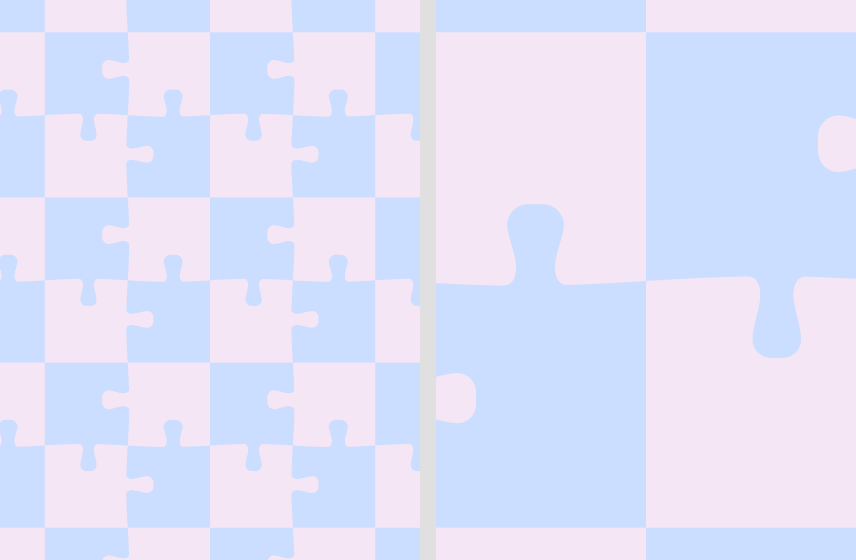
Left: the whole. Right: its middle third, enlarged.
Reproduce this pattern procedurally as a Shadertoy shader.

```glsl
// Two-tone jigsaw checkerboard: each 2x2 block of tiles has straight outer borders
// and two wavy inner seams, each with one knob pushed out to either side.
// Signed distances to both seams are turned into signs, whose product picks the colour.

const float PI = 3.14159265;
const float TILES_ACROSS = 5.086;
const float SEAM = 1.004;        // seam position inside a block two tiles wide
const float KNOB_TIP = 0.31;     // knob length, in tiles
const float SEAM_BEND = 0.019;   // how far the seam bows away from its knob
const float FILLET = 0.08;

const vec3 BLUE = vec3(0.80, 0.87, 1.00);
const vec3 PINK = vec3(0.96, 0.90, 0.96);

float smoothMin(float a, float b, float k) {
    float h = max(k - abs(a - b), 0.0) / k;
    return min(a, b) - 0.25 * k * h * h;
}

// Round-ended knob along +y; its sides pinch in to a neck near the base.
float knob(vec2 p, float headRadius) {
    float width = mix(0.68, 1.0, smoothstep(0.05, 0.24, p.y));
    float corner = 0.75 * headRadius;
    vec2 q = vec2(abs(p.x) / width - headRadius, p.y - KNOB_TIP) + corner;
    return length(max(q, 0.0)) + min(max(q.x, q.y), 0.0) - corner;
}

// One tile edge: t runs along it from 0 to 1, n points the way the knob does.
float knobEdge(float t, float n, float centre, float headRadius) {
    float line = n + SEAM_BEND * sin(PI * t);
    return smoothMin(line, knob(vec2(t - centre, n), headRadius), FILLET);
}

// Seam through a block: the knob flips direction between the two halves.
// Each half takes (knob centre, head radius, direction).
float seam(float along, float across, vec3 first, vec3 second) {
    vec3 k = along < 1.0 ? first : second;
    float t = along < 1.0 ? along : along - 1.0;
    return k.z * knobEdge(t, k.z * (across - SEAM), k.x, k.y);
}

// Smoothed sign of a seam distance, fading to zero at the block border.
float softSign(float dist, float across, float pixel) {
    float border = min(across, 2.0 - across);
    return clamp(2.0 * dist / pixel, -1.0, 1.0) * clamp(2.0 * border / pixel, 0.0, 1.0);
}

void mainImage(out vec4 fragColor, in vec2 fragCoord) {
    float pixel = TILES_ACROSS / iResolution.x;
    vec2 p = (fragCoord - 0.5 * iResolution.xy) * pixel;

    // Block coordinates, y pointing down
    vec2 b = mod(vec2(p.x, 1.0 - p.y), 2.0);

    float upright = seam(b.y, b.x, vec3(0.450, 0.115, -1.0), vec3(0.477, 0.101, 1.0));
    float level = seam(b.x, b.y, vec3(0.528, 0.098, 1.0), vec3(0.554, 0.115, -1.0));

    // Equal signs are blue, opposite signs are pink
    float side = softSign(upright, b.x, pixel) * softSign(level, b.y, pixel);
    fragColor = vec4(mix(PINK, BLUE, 0.5 + 0.5 * side), 1.0);
}
```
